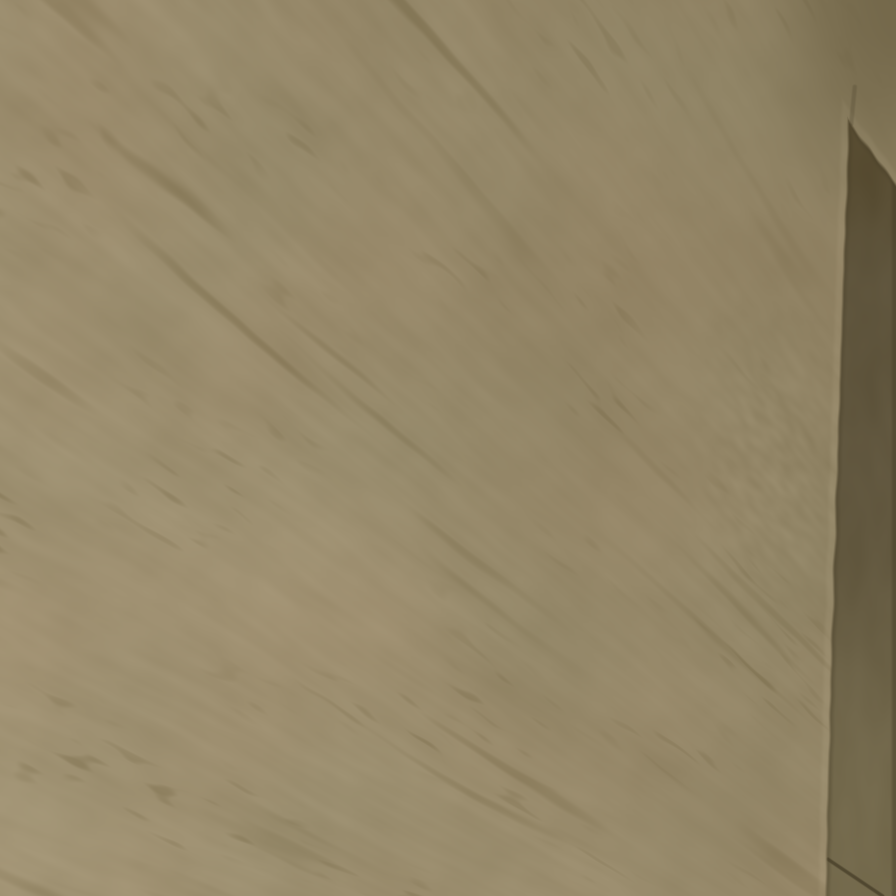
This texture is drawn by a three.js fragment shader. Its source:

```glsl
// Pale, softly lit wood with fine grain fanning down to the right, and a dark
// tapered recess along the right edge. Grain is gradient noise stretched in
// polar coordinates around a distant pole; the recess is a distance mask.

varying vec2 vUv;

const vec3 WOOD_LIGHT = vec3(0.637, 0.580, 0.457);
const vec3 WOOD_DARK = vec3(0.545, 0.493, 0.372);
const vec3 CORNER_SHADE = vec3(0.440, 0.395, 0.280);
const vec3 RECESS_TOP = vec3(0.345, 0.300, 0.195);
const vec3 RECESS_MID = vec3(0.375, 0.335, 0.240);
const vec3 RECESS_LOW = vec3(0.455, 0.415, 0.300);
const vec3 CRACK = vec3(0.270, 0.235, 0.150);

const vec2 GRAIN_POLE = vec2(1.80, -0.62);  // where the grain lines converge
const float GRAIN_RADIUS = 1.72;            // turns angle into canvas distance
const float STREAK_DEPTH = 0.034;
const float LINE_DEPTH = 0.060;
const float FLECK_DEPTH = 0.055;
const float MOTTLE_DEPTH = 0.022;
const float EDGE_SOFT = 0.0022;

vec2 gradientAt(vec2 cell) {
  vec3 q = fract(vec3(cell.xyx) * vec3(0.1031, 0.1030, 0.0973));
  q += dot(q, q.yzx + 33.33);
  float a = 6.2832 * fract((q.x + q.y) * q.z);
  return vec2(cos(a), sin(a));
}

// Gradient noise, roughly -0.7 to 0.7
float noise(vec2 p) {
  vec2 i = floor(p);
  vec2 f = fract(p);
  vec2 u = f * f * f * (f * (f * 6.0 - 15.0) + 10.0);
  float a = dot(gradientAt(i), f);
  float b = dot(gradientAt(i + vec2(1.0, 0.0)), f - vec2(1.0, 0.0));
  float c = dot(gradientAt(i + vec2(0.0, 1.0)), f - vec2(0.0, 1.0));
  float d = dot(gradientAt(i + vec2(1.0, 1.0)), f - vec2(1.0, 1.0));
  return mix(mix(a, b, u.x), mix(c, d, u.x), u.y);
}

float segmentDistance(vec2 p, vec2 a, vec2 b) {
  vec2 ab = b - a;
  return length(p - a - ab * clamp(dot(p - a, ab) / dot(ab, ab), 0.0, 1.0));
}

// x runs along the grain, y across it, with a slight waver
vec2 grainCoords(vec2 p) {
  vec2 d = p - GRAIN_POLE;
  vec2 g = vec2(length(d), GRAIN_RADIUS * atan(d.y, -d.x));
  g.y += 0.010 * noise(g * vec2(3.0, 5.0)) + 0.0015 * noise(g * vec2(22.0, 30.0));
  return g;
}

// Brightness offset from streaks, long lines and short pores
float grainTone(vec2 p) {
  vec2 g = grainCoords(p);
  float strength = mix(1.0, 0.55, smoothstep(0.25, 0.85, p.x));

  float streak = 0.55 * noise(g * vec2(2.5, 22.0))
               + 0.50 * noise(g * vec2(5.0, 52.0) + 17.0)
               + 0.35 * noise(g * vec2(13.0, 105.0) + 41.0);

  float lineMask = smoothstep(-0.10, 0.35, noise(g * vec2(2.0, 7.0) + 5.0));
  float line = lineMask * smoothstep(0.16, 0.50, noise(g * vec2(4.0, 58.0) + 71.0));

  float fleckMask = smoothstep(-0.05, 0.40, noise(g * vec2(5.0, 9.0) + 29.0));
  float fleck = fleckMask * smoothstep(0.20, 0.52, noise(g * vec2(20.0, 95.0) + 53.0));

  return strength * (STREAK_DEPTH * streak - LINE_DEPTH * line - FLECK_DEPTH * fleck);
}

vec3 woodColour(vec2 p) {
  vec3 colour = mix(WOOD_LIGHT, WOOD_DARK, clamp(0.63 * p.x + 0.32 * p.y, 0.0, 1.0));
  float mottle = noise(p * 4.0 + 3.0) + 0.6 * noise(p * 11.0 + 8.0)
               + 0.4 * noise(p * 32.0);
  colour += MOTTLE_DEPTH * mottle;
  colour.r += 0.012 * noise(p * 5.0 + 60.0);       // faint warm and green patches
  colour += grainTone(p) * vec3(1.0, 1.0, 1.08);

  // Small raised flecks beside the recess
  vec2 bump = (p - vec2(0.86, 0.48)) / vec2(0.08, 0.14);
  colour += 0.035 * exp(-dot(bump, bump)) * noise(grainCoords(p) * vec2(45.0, 90.0));

  float corner = smoothstep(0.24, 0.0, length((p - 1.0) * vec2(1.2, 0.8)));
  return mix(colour, CORNER_SHADE, 0.85 * corner);
}

vec3 recessColour(vec2 p) {
  vec3 colour = mix(RECESS_LOW, RECESS_MID, smoothstep(0.05, 0.50, p.y));
  colour = mix(colour, RECESS_TOP, smoothstep(0.68, 0.84, p.y));
  colour += 0.022 * noise(p * vec2(16.0, 7.0)) + 0.012 * noise(p * vec2(60.0, 22.0));
  float seam = segmentDistance(p, vec2(0.924, 0.041), vec2(0.985, 0.0));
  colour = mix(colour, CRACK, 0.75 * smoothstep(0.0032, 0.0006, seam));
  return mix(colour, CRACK, 0.45 * smoothstep(0.993, 0.998, p.x));
}

void main() {
  vec2 p = vUv;

  // Signed depth inside the recess: ragged left side and slanted top
  float leftSide = 0.922 + 0.025 * pow(p.y / 0.85, 1.2)
                 + 0.0025 * noise(vec2(p.y * 26.0, 2.0));
  float topSide = 0.857 - 1.35 * (p.x - 0.953) + 0.006 * noise(vec2(p.x * 60.0, 9.0));
  float depth = min(p.x - leftSide, 0.6 * (topSide - p.y));

  vec3 colour = woodColour(p);
  colour += 0.025 * smoothstep(0.007, 0.001, abs(depth + 0.004));   // worn pale lip
  vec3 recess = recessColour(p);
  recess = mix(recess, CRACK, 0.35 * smoothstep(0.007, 0.0, depth)); // edge shadow
  colour = mix(colour, recess, smoothstep(-EDGE_SOFT, EDGE_SOFT, depth));

  // Hairline crack rising from the tip of the recess
  float hairline = segmentDistance(p, vec2(0.950, 0.862), vec2(0.954, 0.903));
  colour = mix(colour, CRACK, 0.25 * smoothstep(0.004, 0.0008, hairline));

  gl_FragColor = vec4(colour, 1.0);
}
```
